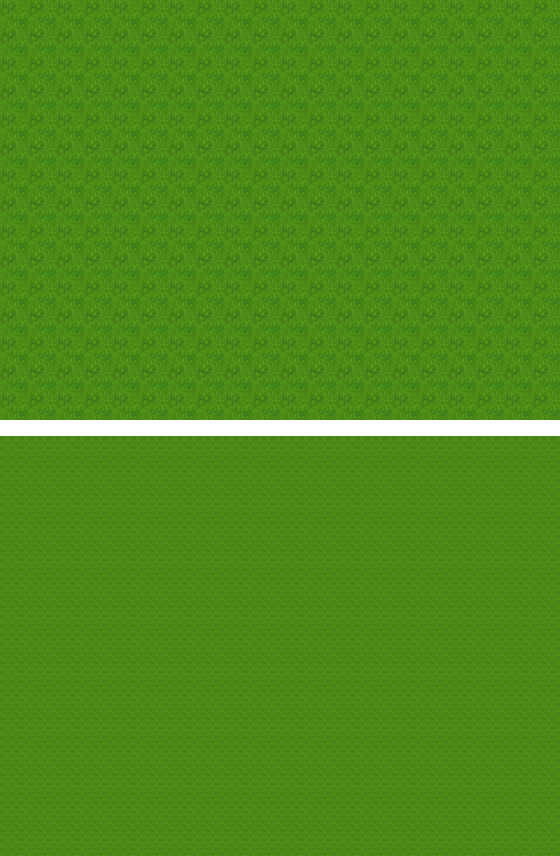
Top: one tile. Bottom: repeated 3 by 3.
This texture is drawn by a WebGL 1 fragment shader. Its source:

```glsl
precision highp float;
// Mown grass: 20 by 15 identical square tiles of short blades, each with a dark and a cool green tuft.
uniform vec2 u_resolution;

const float BLADES = 14.0; // blade slots along each side of a tile

vec3 hash3(vec2 p) {
  vec3 q = fract((p.xyx * 13.7 + 5.3) * vec3(0.1031, 0.1030, 0.0973));
  q += dot(q, q.yxz + 33.33);
  return fract((q.xxy + q.yzz) * q.zyx);
}

// Density of a tuft, measured across the tile borders
float tuft(vec2 p, vec2 center, vec2 radius) {
  vec2 d = (fract(p - center + 0.5) - 0.5) / radius;
  return 1.0 - smoothstep(0.4, 1.2, length(d));
}

// Densities of the dark tuft and the cool one
vec2 tufts(vec2 p) {
  return vec2(tuft(p, vec2(0.29, 0.75), vec2(0.32, 0.16)),
              tuft(p, vec2(0.78, 0.27), vec2(0.34, 0.16)));
}

// Distance to a tapering blade lying along a direction
float bladeDistance(vec2 p, vec2 direction, float halfLength) {
  float along = clamp(dot(p, direction), -halfLength, halfLength);
  float taper = 0.5 - 0.5 * along / halfLength;
  return length(p - direction * along) - mix(0.16, 0.31, taper);
}

void main() {
  vec2 grid = gl_FragCoord.xy / u_resolution * vec2(20.0, 15.0) * BLADES;
  vec2 slot = floor(grid);
  float pixel = 15.0 * BLADES / u_resolution.y;

  // Ground between the blades, shaded under the tufts
  vec2 shade = tufts(grid / BLADES);
  vec3 color = vec3(0.294, 0.525, 0.086);
  color = mix(color, vec3(0.240, 0.465, 0.098), 0.25 * shade.x);
  color = mix(color, vec3(0.240, 0.500, 0.100), 0.25 * shade.y);

  // Blades from the surrounding slots, painted in a fixed order
  for (int j = -1; j <= 1; j++) {
    for (int i = -1; i <= 1; i++) {
      vec2 id = slot + vec2(float(i), float(j));
      vec2 wrapped = mod(id, BLADES);
      vec3 place = hash3(wrapped + 3.7);
      vec3 look = hash3(wrapped + 41.3);
      vec2 root = id + 0.1 + 0.8 * place.xy;
      float angle = mix(0.35, 2.75, place.z);
      float d = bladeDistance(grid - root, vec2(cos(angle), sin(angle)), mix(0.4, 0.75, look.y));

      vec3 bladeColor = mix(vec3(0.272, 0.470, 0.070), vec3(0.334, 0.632, 0.105), look.x);
      vec2 density = tufts(root / BLADES);
      bladeColor = mix(bladeColor, vec3(0.225, 0.452, 0.102), step(look.z, 0.65 * density.x));
      bladeColor = mix(bladeColor, vec3(0.208, 0.492, 0.105), step(look.z, 0.65 * density.y));
      color = mix(color, bladeColor, 1.0 - smoothstep(-0.5 * pixel, 0.5 * pixel, d));
    }
  }

  gl_FragColor = vec4(color, 1.0);
}
```
